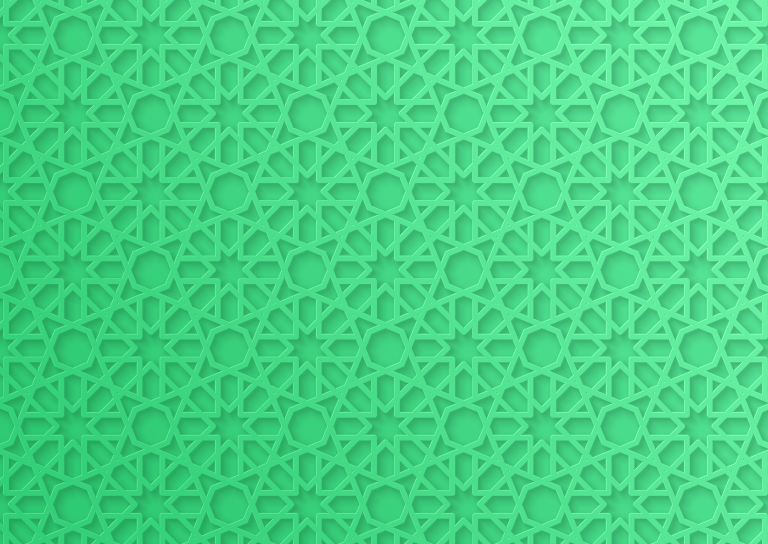
Write a WebGL 1 fragment shader that draws this pattern.

```glsl
precision highp float;
// Green cut-paper lattice of eight-pointed stars, petals and octagons with soft shadows.

uniform vec2 u_resolution;

const float CELL = 0.1018;        // star-to-octagon spacing, in canvas widths
const float HALF_WIDTH = 0.037;   // half strap width, in cells
const float STAR_INSET = 0.146;   // star centre to its edge lines
const float ROSETTE = 0.7071;     // rosette radius, to its corners
const float COS_8 = 0.92388;      // cosine and sine of 22.5 degrees
const float SIN_8 = 0.38268;
const float SQRT2 = 1.41421;

float segmentDistance(vec2 p, vec2 a, vec2 b) {
  vec2 ab = b - a;
  return length(p - a - ab * clamp(dot(p - a, ab) / dot(ab, ab), 0.0, 1.0));
}

// Mirror into the wedge between 0 and 45 degrees
vec2 foldWedge(vec2 p) {
  p = abs(p);
  return p.y > p.x ? p.yx : p;
}

// Wrap to the nearest star of the diagonal lattice
vec2 wrapToStar(vec2 p) {
  vec2 q = vec2(p.x + p.y, p.x - p.y) * 0.5;
  q -= floor(q + 0.5);
  return vec2(q.x + q.y, q.x - q.y);
}

// Distance to the outline of an octagon with a corner on the x axis
float octagonOutline(vec2 wedge, float radius) {
  return abs(dot(wedge, vec2(COS_8, SIN_8)) - radius * COS_8);
}

// Star edges and petal sides, mirrored about the 22.5 degree axis
float rosetteDistance(vec2 wedge, float inset, float radius) {
  vec2 normal = vec2(-SIN_8, COS_8);
  vec2 q = wedge - 2.0 * max(dot(wedge, normal), 0.0) * normal;
  vec2 tip = inset * vec2(1.0 + SQRT2, 1.0);
  vec2 shoulder = vec2(radius - inset * (SQRT2 - 1.0), inset);
  float edge = segmentDistance(q, vec2(SQRT2 * inset, 0.0), tip);
  return min(edge, segmentDistance(q, tip, shoulder));
}

// Distance to the centre line of the nearest strap
float strapDistance(vec2 p) {
  vec2 wedge = foldWedge(wrapToStar(p));
  float d = rosetteDistance(wedge, STAR_INSET, ROSETTE);
  d = min(d, octagonOutline(wedge, ROSETTE));
  vec2 fromOctagon = foldWedge(wedge - vec2(1.0, 0.0));
  d = min(d, octagonOutline(fromOctagon, 1.0 - ROSETTE));

  // Diagonal bars running from star to star
  vec2 barStart = STAR_INSET * vec2(1.0 + SQRT2, 1.0);
  vec2 barEnd = 0.5 + 0.5 * SQRT2 * STAR_INSET * vec2(1.0, -1.0);
  return min(d, segmentDistance(wedge, barStart, barEnd));
}

// Soft shadow cast by the straps, from 0 to 1
float castShadow(vec2 p, vec2 offset, float softness) {
  float d = strapDistance(p - offset) - HALF_WIDTH;
  return 1.0 - smoothstep(-0.5 * softness, softness, d);
}

// Thin rim, positive where the strap edge faces the light
float rimLight(vec2 p, float d, vec2 light) {
  float slope = (strapDistance(p + light * 0.006) - d) / 0.006;
  float band = smoothstep(HALF_WIDTH - 0.016, HALF_WIDTH - 0.008, d);
  return band * slope;
}

void main() {
  vec2 uv = gl_FragCoord.xy / u_resolution;
  vec2 centred = (gl_FragCoord.xy - u_resolution * vec2(0.502, 0.504)) / u_resolution.x;
  vec2 p = centred / CELL;
  float pixel = 1.0 / (u_resolution.x * CELL);

  // Diagonal light across the sheet
  float glow = smoothstep(0.0, 1.0, uv.x * 0.65 + uv.y * 0.35);
  vec3 floorColor = mix(vec3(0.18, 0.79, 0.45), vec3(0.35, 0.90, 0.60), glow);
  vec3 strapColor = mix(vec3(0.20, 0.81, 0.47), vec3(0.43, 0.96, 0.66), glow);

  // Recessed floor with a broad and a tight shadow, thrown to the lower right
  float shade = 0.13 * castShadow(p, vec2(0.06, -0.06), 0.13)
              + 0.06 * castShadow(p, vec2(0.025, -0.025), 0.05);
  vec3 color = floorColor * (1.0 - shade * vec3(1.2, 1.0, 1.1));

  // Raised straps with crisp lit edges
  float d = strapDistance(p);
  float rim = rimLight(p, d, normalize(vec2(-1.0, 1.0)));
  vec3 lit = strapColor + vec3(0.13, 0.09, 0.11) * max(rim, 0.0);
  float strap = 1.0 - smoothstep(-0.7 * pixel, 0.7 * pixel, d - HALF_WIDTH);
  color = mix(color, lit, strap);

  gl_FragColor = vec4(color, 1.0);
}
```
